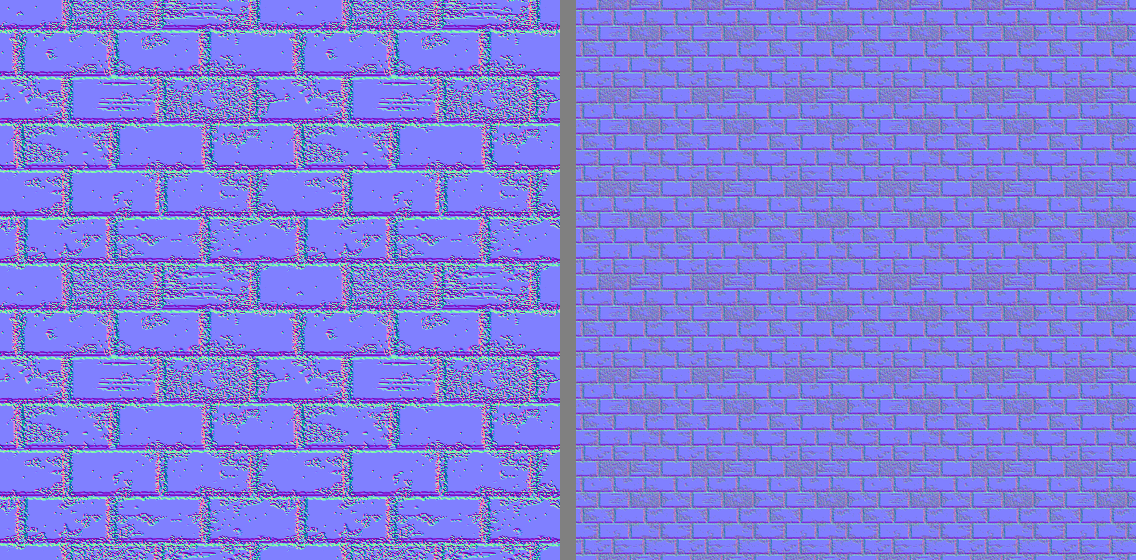
Left, the tile; right, the same tile 3 across and 3 down.
This texture map is drawn by a three.js fragment shader. Its source:

```glsl
// Tangent-space normal map of a worn running-bond brick wall with stepped mortar joints.
varying vec2 vUv;

const float TILES = 2.0;             // the worn block repeats twice each way
const vec2 BRICKS = vec2(3.0, 6.0);  // bricks across and courses up in a block
const float ROW_SHIFT = 0.39;
const float SLOPE = 4.6;
const float TEXEL = 0.001;           // half-width of the slope sample, canvas units

float hash(vec2 p) {
  return fract(sin(dot(p, vec2(127.1, 311.7))) * 43758.5453);
}

// Value noise that wraps after one block; cells must be whole numbers.
float noise(vec2 p, vec2 cells, float seed) {
  vec2 q = p * cells;
  vec2 i = floor(q);
  vec2 f = q - i;
  f = f * f * (3.0 - 2.0 * f);
  vec2 a = mod(i, cells) + seed;
  vec2 b = mod(i + 1.0, cells) + seed;
  return mix(mix(hash(a), hash(vec2(b.x, a.y)), f.x),
             mix(hash(vec2(a.x, b.y)), hash(b), f.x), f.y);
}

// Small round pits scattered over a wrapping grid.
float pits(vec2 p, float cells, float amount) {
  vec2 i = floor(p * cells);
  vec2 id = mod(i, cells);
  vec2 centre = 0.25 + 0.5 * vec2(hash(id + 3.1), hash(id + 7.7));
  float d = length(p * cells - i - centre) / (cells * TILES);
  return step(1.0 - amount, hash(id + 19.3)) * (1.0 - smoothstep(0.0004, 0.0017, d));
}

// Brick column and row in xy, signed canvas distance to the nearest joints in zw.
vec4 brickLayout(vec2 p) {
  float v = p.y * BRICKS.y - ROW_SHIFT;
  float row = mod(floor(v), BRICKS.y);
  float u = p.x * BRICKS.x - mix(0.21, 0.71, mod(row, 2.0));
  float joint = floor(u + 0.5);
  float jitter = 0.05 * (hash(vec2(mod(joint, BRICKS.x), row) + 5.0) - 0.5);
  float across = u - joint - jitter;
  float column = mod(joint - step(across, 0.0), BRICKS.x);
  float up = fract(v + 0.5) - 0.5;
  return vec4(column, row, vec2(across, up) / (BRICKS * TILES));
}

// Bed joint: one steep rise below, two shallower steps above.
float bedJoint(float d, float ragged) {
  float below = 1.0 - smoothstep(-0.0072, -0.0042, d + 1.5 * ragged);
  float above = 0.55 * smoothstep(-0.0016, 0.0012, d)
              + 0.45 * smoothstep(0.0036, 0.0062, d + ragged);
  return max(below, above);
}

float headJoint(float d, float ragged) {
  return smoothstep(0.0048, 0.0074, abs(d) + ragged);
}

// One where a column lies on the chosen diagonal of the upper odd courses.
float onDiagonal(float column, float row, float target) {
  return mod(row, 2.0) * step(2.0, row) * (1.0 - step(0.5, abs(column - target)));
}

// Amount of crumbling: blotches, denser near the edges and on some bricks.
float crumble(vec2 p, vec2 d, float brickWear) {
  float patches = 0.55 * noise(p, vec2(11.0, 20.0), 23.0)
                + 0.45 * noise(p, vec2(39.0, 64.0), 31.0);
  float edge = 0.24 * exp(-d.x / 0.014) + 0.24 * exp(-d.y / 0.008);
  return smoothstep(0.65, 0.74, patches + edge + brickWear);
}

float surface(vec2 p) {
  vec4 brick = brickLayout(p);
  vec2 d = abs(brick.zw);
  float coarseBrick = onDiagonal(brick.x, brick.y, (5.0 - brick.y) * 0.5);
  float scratchedBrick = onDiagonal(brick.x, brick.y, (brick.y - 3.0) * 0.5);

  // joints with frayed edges
  float fray = noise(p, vec2(130.0, 150.0), 11.0) - 0.5;
  float height = min(bedJoint(brick.w, 0.0024 * fray), headJoint(brick.z, 0.005 * fray));

  // sharp grain in the worn patches and in the head joints
  float brickWear = 0.30 * coarseBrick + 0.16 * (hash(brick.xy + 71.0) - 0.5);
  float wear = crumble(p, d, brickWear);
  float mortar = (1.0 - smoothstep(0.007, 0.012, d.x)) * smoothstep(0.003, 0.007, d.y);
  float grain = smoothstep(0.47, 0.62, noise(p, vec2(190.0, 256.0), 43.0));
  height -= 0.65 * grain * max(0.85 * wear, mortar);

  // broken scratches and lone pits on the faces
  float scratch = smoothstep(0.62, 0.72, noise(p, vec2(7.0, 130.0), 57.0))
                * smoothstep(0.25, 0.55, noise(p, vec2(120.0, 130.0), 61.0));
  float face = smoothstep(0.006, 0.010, min(d.x, d.y));
  height -= face * (0.40 * scratch * scratchedBrick + 0.6 * pits(p, 52.0, 0.09));
  return height;
}

vec3 surfaceNormal(vec2 p, float reach) {
  vec2 e = vec2(reach, 0.0);
  vec2 rise = vec2(surface(p + e.xy) - surface(p - e.xy),
                   surface(p + e.yx) - surface(p - e.yx));
  return normalize(vec3(-SLOPE * rise, 1.0));
}

void main() {
  vec3 normal = surfaceNormal(vUv * TILES, TEXEL * TILES);
  gl_FragColor = vec4(0.5 + 0.5 * normal, 1.0);
}
```
